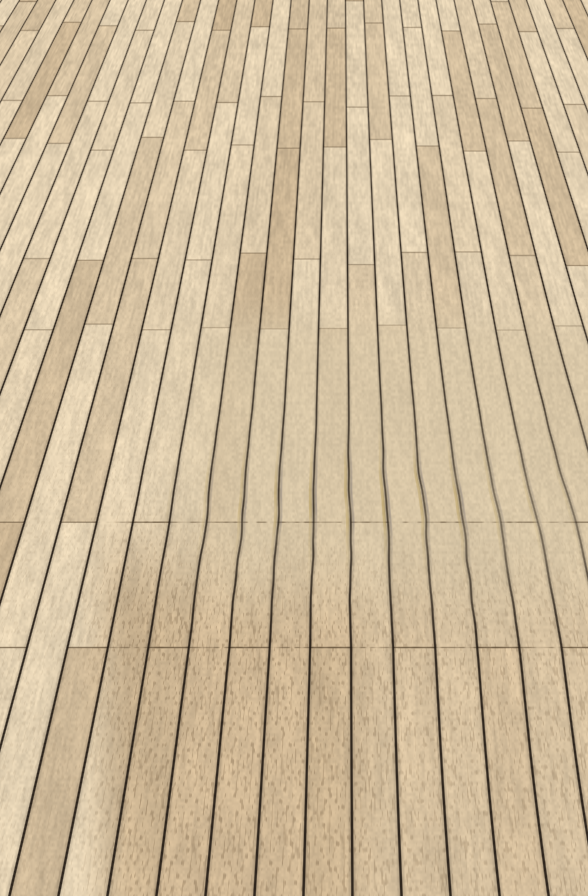
A WebGL 1 fragment shader for this texture:

```glsl
precision highp float;
// Pale timber deck seen in perspective: planks narrow towards a far horizon.
// Each pixel is mapped to plank units (across, depth); seams, staggered end
// joints, tint, grain and a worn, rippled middle zone are laid over that grid.

uniform vec2 u_resolution;

// Layout, in units of the canvas height
const float VANISH_X = 0.381;       // x where all seams converge
const float NEAR_PITCH = 0.0547;    // plank width at the bottom edge
const float FAR_PITCH = 0.0202;     // plank width at the top edge
const float SEAM_OFFSET = 0.226;    // first seam, in plank widths from VANISH_X
const float SEAM_HALF = 0.026;      // half seam width, in plank widths
const float PLANK_LENGTH = 0.455;   // in depth units
const float ODD_JOINT = 1.212;      // depth of the first joint, odd planks
const float EVEN_JOINT = 1.357;     // depth of the first joint, even planks
const float JOINT_HALF = 0.0007;
const float BULGE = 0.045;          // sideways swell right of the centre
const float RIPPLE = 0.030;         // seam wobble, in plank widths

// Colours
const vec3 PALE = vec3(0.895, 0.825, 0.705);
const vec3 TAN = vec3(0.77, 0.675, 0.54);
const vec3 BROWN = vec3(0.78, 0.68, 0.54);
const vec3 WORN = vec3(0.845, 0.775, 0.65);
const vec3 FIBRE = vec3(0.50, 0.41, 0.30);
const vec3 JOINT = vec3(0.40, 0.33, 0.24);
const vec3 SEAM = vec3(0.13, 0.10, 0.075);
const vec3 OCHRE = vec3(0.73, 0.63, 0.38);
const vec3 SLATE = vec3(0.50, 0.47, 0.48);

float hash(vec2 p) {
  return fract(sin(dot(p, vec2(127.1, 311.7))) * 43758.5453);
}

float noise(vec2 p) {
  vec2 i = floor(p), f = fract(p);
  f = f * f * (3.0 - 2.0 * f);
  return mix(mix(hash(i), hash(i + vec2(1.0, 0.0)), f.x),
             mix(hash(i + vec2(0.0, 1.0)), hash(i + vec2(1.0, 1.0)), f.x), f.y);
}

// Soft bump, 1 at the centre
float bump(float x, float centre, float width) {
  float d = (x - centre) / width;
  return exp(-d * d);
}

// Coverage of a line of given half width, smoothed over one pixel
float line(float dist, float halfWidth, float pixel) {
  return clamp((halfWidth - abs(dist)) / (1.3 * pixel) + 0.5, 0.0, 1.0);
}

void main() {
  float pixel = 1.0 / u_resolution.y;
  vec2 p = gl_FragCoord.xy * pixel;

  // Perspective map to plank units
  float pitch = mix(NEAR_PITCH, FAR_PITCH, p.y);
  float depth = NEAR_PITCH / pitch;
  float depthRate = depth * depth * (NEAR_PITCH - FAR_PITCH) / NEAR_PITCH;
  float side = p.x - VANISH_X;
  side -= BULGE * max(side, 0.0) * bump(p.y, 0.34, 0.17);
  float across = side / pitch - SEAM_OFFSET;

  // Worn zone, and the ripple it gives the seams
  float worn = smoothstep(0.14, 0.28, p.x) * smoothstep(0.26, 0.42, p.y)
             * (1.0 - smoothstep(0.60, 0.68, p.y));
  float ripple = bump(p.y, 0.42, 0.10) * smoothstep(0.12, 0.26, p.x);
  float sway = noise(vec2(floor(across + 0.5) * 3.7, p.y * 40.0)) - 0.5;
  across += RIPPLE * ripple * (sin(p.y * 42.0) + 2.0 * sway);

  // Plank identity, joints staggered on alternate planks
  float column = floor(across);
  float odd = mod(column, 2.0);
  float jitter = (hash(vec2(column, 5.0)) - 0.5) * 0.05 * smoothstep(1.5, 2.0, depth);
  float along = (depth - mix(EVEN_JOINT, ODD_JOINT, odd) + jitter) / PLANK_LENGTH;
  vec2 plank = vec2(column, floor(along));
  float tone = hash(plank + 17.3);

  // Plank tint, with a browner patch low in the middle
  vec3 color = mix(PALE, TAN, tone * tone * 0.80);
  float brown = smoothstep(0.08, 0.15, p.x) * (1.0 - smoothstep(0.30, 0.46, p.y))
              * (1.0 - 0.45 * smoothstep(0.36, 0.46, p.x));
  color = mix(color, BROWN + 0.08 * (tone - 0.3), 0.75 * brown);
  color = mix(color, WORN, 0.85 * worn);

  // Grain: fine streaks, short fibres, slow figure and even speckle
  vec2 wood = vec2(across, depth) + plank * 7.1;
  float streak = noise(wood * vec2(13.0, 45.0));
  float fibre = noise(wood * vec2(26.0, 210.0));
  float figure = noise(vec2(wood.x * 2.0 + wood.y * 9.0, wood.y * 13.0));
  float near = 1.0 - smoothstep(1.1, 2.2, depth);
  float clean = 1.0 - 0.6 * worn;
  color *= 1.0 + (0.08 * (streak - 0.5) + 0.07 * (figure - 0.5)) * clean;
  color = mix(color, FIBRE, smoothstep(0.50, 1.0, fibre) * near * (0.12 + 0.28 * brown) * clean);
  color *= 1.0 + 0.07 * (noise(p * vec2(400.0, 300.0)) - 0.5);

  // End joints, then faint rows running over every plank
  float jointDist = (fract(along + 0.5) - 0.5) * PLANK_LENGTH / depthRate;
  float joint = line(jointDist, JOINT_HALF, pixel);
  float nearJoint = 1.0 - smoothstep(1.2, 1.7, depth);
  color = mix(color, JOINT, joint * (0.42 + 0.30 * nearJoint) * (1.0 - 0.6 * worn));
  float rows = max(line((depth - ODD_JOINT) / depthRate, JOINT_HALF, pixel),
                   line((depth - EVEN_JOINT) / depthRate, JOINT_HALF, pixel));
  float broken = smoothstep(0.1, 0.8, noise(p * vec2(190.0, 20.0)));
  color = mix(color, JOINT, rows * broken * 0.55 * smoothstep(0.08, 0.14, p.x));

  // Seams with coloured slivers beside them in the rippled zone
  float seamDist = fract(across + 0.5) - 0.5;
  float unit = pixel / pitch;
  float sliver = ripple * bump(p.x, 0.40, 0.20) * bump(p.y, 0.45, 0.06);
  float ragged = 0.4 + 0.6 * noise(vec2(floor(across + 0.5) * 5.3, p.y * 60.0));
  color = mix(color, OCHRE, 0.80 * sliver * ragged * line(seamDist + 0.09, 0.04, unit));
  color = mix(color, SLATE, 0.55 * sliver * ragged * line(seamDist - 0.07, 0.03, unit));
  float faded = ripple * smoothstep(0.38, 0.58, p.x);
  float seam = line(seamDist, SEAM_HALF, unit);
  color *= 1.0 - 0.12 * (1.0 - smoothstep(0.03, 0.11, abs(seamDist)));
  float strength = 0.90 - 0.14 * worn - 0.30 * faded - 0.22 * smoothstep(0.6, 1.0, p.y);
  color = mix(color, SEAM, seam * strength * mix(1.0, ragged, 0.4 * ripple));

  gl_FragColor = vec4(clamp(color, 0.0, 1.0), 1.0);
}
```
